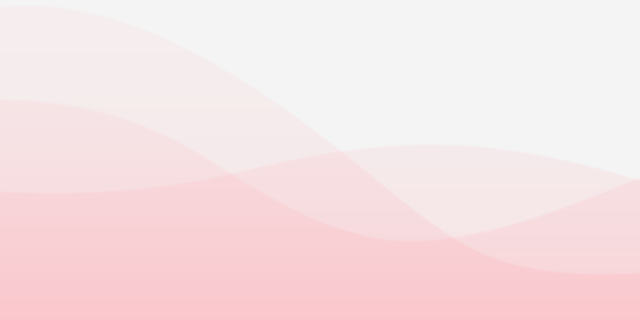
A WebGL 2 fragment shader for this background:

```glsl
#version 300 es
// Three translucent pink waves overlapping on a pale grey ground.
precision highp float;

uniform vec2 u_resolution;
out vec4 fragColor;

const vec2  CANVAS = vec2(2.0, 1.0);           // width and height in canvas units
const vec3  GROUND = vec3(0.957, 0.958, 0.957);
const vec3  PINK   = vec3(1.0, 0.62, 0.66);
const float ALPHA_TOP    = 0.08;               // wave opacity at the upper edge
const float ALPHA_BOTTOM = 0.22;               // wave opacity at the lower edge
const float ALPHA_CURVE  = 1.7;
const float SOFTNESS     = 0.006;              // half width of a crest edge

// Crest knots: position x, height y, slope z
const vec3 TALL[4] = vec3[4](
    vec3(0.0, 0.979, 0.10), vec3(1.068, 0.526, -0.79),
    vec3(1.406, 0.263, -0.65), vec3(2.0, 0.146, 0.03));
const vec3 MIDDLE[4] = vec3[4](
    vec3(0.0, 0.6875, 0.0), vec3(0.667, 0.492, -0.65),
    vec3(1.276, 0.247, 0.0), vec3(2.0, 0.445, 0.41));
const vec3 LOW[4] = vec3[4](
    vec3(0.0, 0.401, -0.05), vec3(0.755, 0.464, 0.25),
    vec3(1.341, 0.548, 0.0), vec3(2.0, 0.435, -0.32));

// Cubic Hermite segment between two knots
float hermite(vec3 a, vec3 b, float x) {
    float span = b.x - a.x;
    float t = clamp((x - a.x) / span, 0.0, 1.0);
    float s = 1.0 - t;
    float ease = t * t * (3.0 - 2.0 * t);
    return mix(a.y, b.y, ease) + span * t * s * (a.z * s - b.z * t);
}

// Height of a smooth crest through its knots
float crestHeight(vec3 knots[4], float x) {
    float height = hermite(knots[0], knots[1], x);
    for (int i = 1; i < 3; i++) {
        if (x > knots[i].x) height = hermite(knots[i], knots[i + 1], x);
    }
    return height;
}

// Soft coverage of the area below a crest
float waveCoverage(vec3 knots[4], vec2 p) {
    return smoothstep(-SOFTNESS, SOFTNESS, crestHeight(knots, p.x) - p.y);
}

void main() {
    vec2 p = gl_FragCoord.xy / u_resolution * CANVAS;

    // Every wave grows denser towards the bottom
    float alpha = mix(ALPHA_TOP, ALPHA_BOTTOM, pow(1.0 - p.y, ALPHA_CURVE));

    vec3 color = GROUND;
    color = mix(color, PINK, alpha * waveCoverage(TALL, p));
    color = mix(color, PINK, alpha * waveCoverage(MIDDLE, p));
    color = mix(color, PINK, alpha * waveCoverage(LOW, p));

    fragColor = vec4(color, 1.0);
}
```
